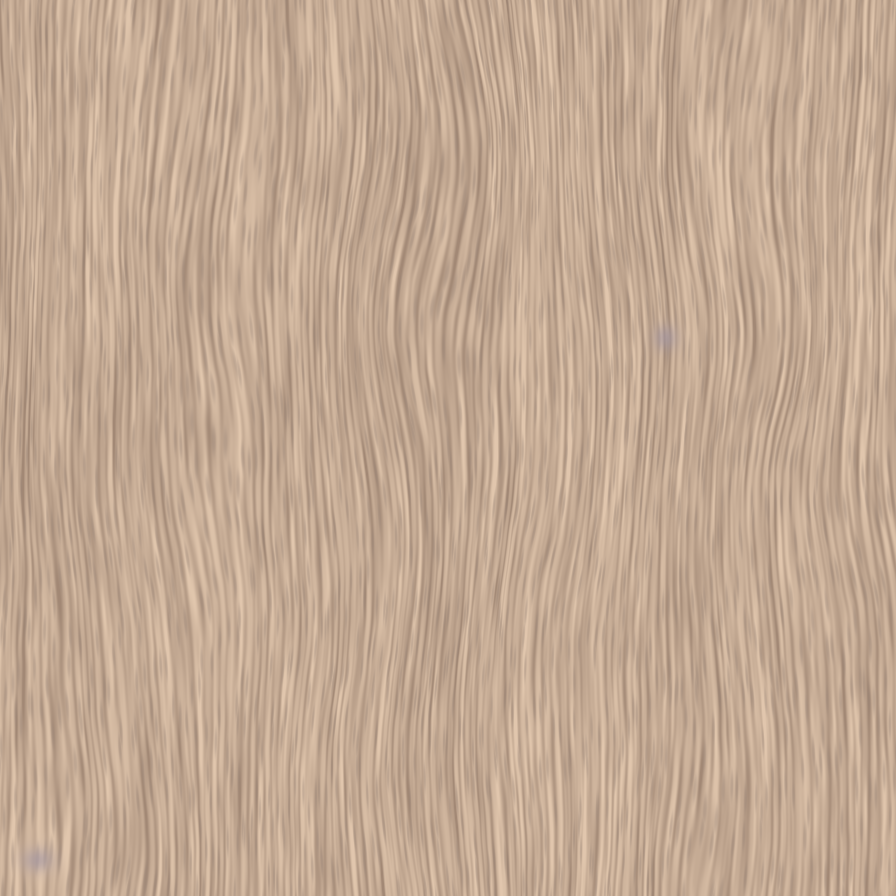
Give the GLSL for this texture, as a Shadertoy shader.

```glsl
const float TAU = 6.2831853;
const vec3 DARK_GRAIN = vec3(0.655, 0.555, 0.478);
const vec3 LIGHT_GRAIN = vec3(0.862, 0.758, 0.660);
const vec3 PORE_TINT = vec3(0.585, 0.505, 0.455);
const vec3 KNOT_TINT = vec3(0.640, 0.590, 0.640);

float hash(vec2 p) {
    return fract(sin(dot(p, vec2(127.1, 311.7))) * 43758.547);
}

// Rotated sine octaves, each bent by its neighbour axis
float layeredSines(vec2 p) {
    float sum = 0.0;
    float amplitude = 1.0;
    for (int i = 0; i < 3; i++) {
        sum += amplitude * sin(p.x + 1.2 * sin(p.y));
        p = mat2(0.88, 0.47, -0.47, 0.88) * p * 1.7 + 2.3;
        amplitude *= 0.36;
    }
    return sum;
}

// Smooth random values along one fibre, with its own starting offset
float fibre(float column, float y, float seed) {
    y += 17.0 * hash(vec2(column, seed));
    float cell = floor(y);
    float start = hash(vec2(column + seed, cell));
    float end = hash(vec2(column + seed, cell + 1.0));
    return mix(start, end, smoothstep(0.0, 1.0, y - cell));
}

// Blended neighbouring fibres, centred on zero
float streaks(vec2 p, float seed) {
    float column = floor(p.x);
    float blend = smoothstep(0.0, 1.0, p.x - column);
    return mix(fibre(column, p.y, seed), fibre(column + 1.0, p.y, seed), blend) - 0.5;
}

// Distance to the nearest jittered cell point
float cellular(vec2 p) {
    vec2 cell = floor(p);
    float nearest = 2.0;
    for (int j = -1; j <= 1; j++) {
        for (int i = -1; i <= 1; i++) {
            vec2 id = cell + vec2(i, j);
            vec2 point = id + vec2(hash(id), hash(id + 41.3));
            nearest = min(nearest, length(p - point));
        }
    }
    return nearest;
}

float softSpot(vec2 p, vec2 centre, vec2 size) {
    vec2 d = (p - centre) / size;
    return exp(-dot(d, d));
}

// Sideways drift of the fibres, with tall bulges that form arches
float grainFlow(vec2 p) {
    float flow = 0.015 * layeredSines(p * vec2(9.0, 6.0) + 1.0);
    flow += 0.0004 * layeredSines(p * vec2(70.0, 50.0) + 5.0);
    for (int i = 0; i < 6; i++) {
        float id = float(i);
        vec2 centre = vec2((id + 0.2 + 0.6 * hash(vec2(id, 3.0))) / 6.0, hash(vec2(id, 8.0)));
        float side = mod(id, 2.0) < 0.5 ? 1.0 : -1.0;
        flow += side * 0.017 * softSpot(p, centre, vec2(0.060, 0.15));
    }
    return flow;
}

void mainImage(out vec4 fragColor, in vec2 fragCoord) {
    vec2 uv = fragCoord / iResolution.y;
    float across = uv.x + grainFlow(uv);

    // Narrow dark growth lines with a wandering phase
    float wander = 1.4 * streaks(vec2(across * 45.0, uv.y * 3.0), 11.0);
    float wave = 0.5 + 0.5 * sin(TAU * (across * 118.0 + wander));
    float depth = 0.40 + 0.35 * streaks(vec2(across * 60.0, uv.y * 5.0), 71.0);

    // Tone from broad bands down to fine fibres
    float tone = 0.72 - depth * wave * wave;
    tone += 0.10 * streaks(vec2(across * 13.0, uv.y * 1.2), 23.0);
    tone += 0.62 * streaks(vec2(across * 225.0, uv.y * 5.0), 37.0);
    tone += 0.58 * streaks(vec2(across * 330.0, uv.y * 18.0), 59.0);
    vec3 color = mix(DARK_GRAIN, LIGHT_GRAIN, clamp(tone, -0.1, 1.1));

    // Short dark pores stretched along the fibres
    float pores = smoothstep(0.32, 0.05, cellular(vec2(across * 140.0, uv.y * 13.0)));
    color = mix(color, PORE_TINT, 0.36 * pores);

    // Faint bluish knots
    float knots = softSpot(uv, vec2(0.743, 0.623), vec2(0.013, 0.014));
    knots += softSpot(uv, vec2(0.042, 0.040), vec2(0.017, 0.013));
    color = mix(color, KNOT_TINT, 0.6 * knots);

    fragColor = vec4(color, 1.0);
}
```
